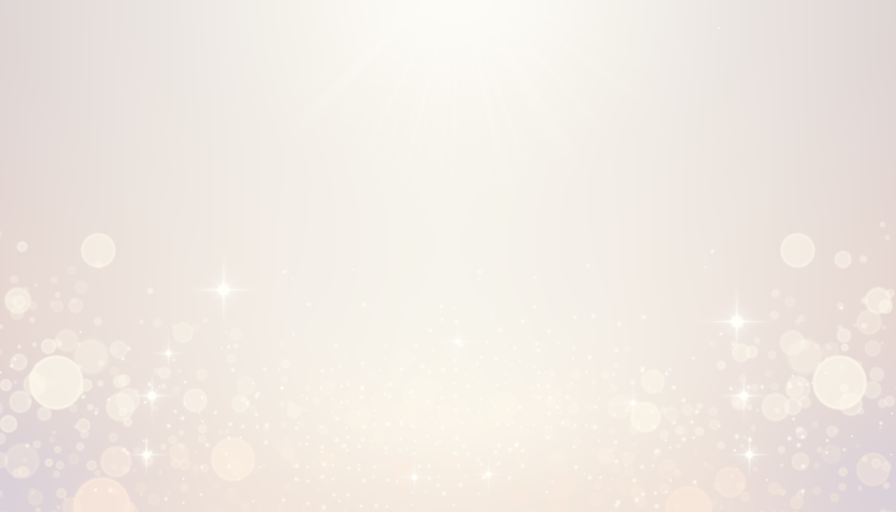
Reproduce this background procedurally as a Shadertoy shader.

```glsl
// Soft cream backdrop lit from above, with pale bokeh and sparkles along the bottom.
// Smooth gradients form the backdrop; jittered grids scatter discs and dust,
// and a few large discs and stars, mostly mirrored, frame the two sides.

vec3 hash3(vec2 p) {
    vec3 q = fract(p.xyx * vec3(0.1031, 0.1030, 0.0973));
    q += dot(q, q.yxz + 33.33);
    return fract((q.xxy + q.yzz) * q.zyx);
}

float noise1(float x) {
    float f = fract(x);
    return mix(hash3(vec2(floor(x), 7.0)).x, hash3(vec2(floor(x) + 1.0, 7.0)).x, f * f * (3.0 - 2.0 * f));
}

// Cream disc with a slightly brighter rim; lower discs turn peach
void disc(inout vec3 col, vec2 p, vec2 c, float r, float alpha, float blur) {
    float d = length(p - c) - r;
    float soft = max(blur, 1.0 / iResolution.y);
    float body = 1.0 - smoothstep(-soft, soft, d);
    float rim = exp(-pow((d + 0.003) / 0.003, 2.0));
    vec3 tint = mix(vec3(0.985, 0.915, 0.86), vec3(0.99, 0.97, 0.92), smoothstep(0.0, 0.22, c.y));
    col = mix(col, tint, body * alpha * (0.85 + 0.25 * rim));
}

// Long cross, short diagonals and a round core
float star(vec2 p, float size) {
    vec2 d = abs(p) / size;
    vec2 e = abs(vec2(p.x + p.y, p.x - p.y)) * 0.707 / size;
    float w = max(0.035, 0.8 / (iResolution.y * size));
    vec2 cross4 = pow(max(1.0 - d, 0.0), vec2(1.5)) * exp(-d.yx / w);
    vec2 diagonal = pow(max(1.0 - e * 1.8, 0.0), vec2(2.0)) * exp(-e.yx / w);
    float core = exp(-dot(d, d) * 90.0) + 0.22 * exp(-dot(d, d) * 9.0);
    return cross4.x + cross4.y + 0.6 * (diagonal.x + diagonal.y) + core;
}

vec3 backdrop(vec2 p) {
    float side = pow(min(abs(p.x) / 0.877, 1.0), 1.6);
    vec3 middle = mix(vec3(0.955, 0.91, 0.87), vec3(0.965, 0.955, 0.925), smoothstep(0.0, 0.4, p.y));
    vec3 edge = mix(vec3(0.91, 0.845, 0.82), vec3(0.875, 0.84, 0.835), smoothstep(0.3, 1.0, p.y));
    vec3 col = mix(middle, edge, side);
    // Lavender lower corners
    vec2 corner = (vec2(abs(p.x), p.y) - vec2(0.9, 0.04)) / vec2(0.25, 0.2);
    col = mix(col, vec3(0.84, 0.81, 0.86), 0.75 * exp(-dot(corner, corner)));
    // Overhead light and the warm pool of light below
    vec2 top = (p - vec2(0.02, 1.02)) / vec2(0.3, 0.22);
    col = mix(col, vec3(1.0, 0.995, 0.975), 0.75 * exp(-dot(top, top)));
    vec2 pool = (p - vec2(0.02, 0.19)) / vec2(0.34, 0.15);
    return mix(col, vec3(0.995, 0.98, 0.935), 0.6 * exp(-dot(pool, pool)));
}

// Thin fan of rays from the top centre
float rays(vec2 p) {
    vec2 q = vec2(p.x - 0.02, 1.06 - p.y);
    float angle = atan(q.x, q.y), r = length(q);
    float streaks = pow(noise1(angle * 34.0 + 40.0), 4.0) + 0.5 * pow(noise1(angle * 90.0 + 200.0), 5.0);
    return streaks * smoothstep(0.06, 0.2, r) * (1.0 - smoothstep(0.25, 0.5, r)) * (1.0 - smoothstep(0.9, 1.2, abs(angle)));
}

// Chance of finding a disc: low everywhere, reaching higher at the sides
float coverage(vec2 c) {
    float limit = 0.43 + 0.2 * smoothstep(0.4, 0.85, abs(c.x));
    return 1.0 - smoothstep(limit - 0.3, limit, c.y);
}

void mainImage(out vec4 fragColor, in vec2 fragCoord) {
    vec2 p = (fragCoord - vec2(0.5 * iResolution.x, 0.0)) / iResolution.y;
    vec2 m = vec2(abs(p.x), p.y);
    vec3 col = backdrop(p);
    col = mix(col, vec3(1.0, 0.99, 0.97), 0.3 * rays(p));

    // Scattered discs, from large and faint to small and clear
    for (int i = 0; i < 5; i++) {
        float layer = float(i);
        float cell = 0.15 * pow(0.72, layer);
        vec2 shift = vec2(0.37, 0.61) * layer;
        vec2 id = floor(p / cell + shift);
        vec3 h = hash3(id + 31.0 * layer + 60.0);
        vec2 c = (id + 0.5 + 0.46 * (h.xy - 0.5) - shift) * cell;
        float pick = fract(h.z * 17.3);
        if (pick < 0.65 * coverage(c))
            disc(col, p, c, cell * mix(0.07, 0.23, h.z), mix(0.2, 0.55, h.x), 0.004 * h.y);
    }

    // Large framing discs, mirrored left and right
    disc(col, m, vec2(0.697, 0.304), 0.034, 0.45, 0.008);
    disc(col, m, vec2(0.84, 0.413), 0.026, 0.6, 0.004);
    disc(col, m, vec2(0.64, 0.205), 0.028, 0.5, 0.003);
    disc(col, m, vec2(0.683, 0.511), 0.034, 0.62, 0.002);
    disc(col, m, vec2(0.765, 0.253), 0.053, 0.82, 0.003);
    // Uneven discs along the lower edge
    disc(col, p, vec2(-0.676, 0.012), 0.056, 0.8, 0.004);
    disc(col, p, vec2(0.47, 0.005), 0.046, 0.75, 0.004);
    disc(col, p, vec2(-0.42, 0.103), 0.043, 0.8, 0.003);
    disc(col, p, vec2(0.386, 0.185), 0.03, 0.75, 0.003);

    // Fine dust and small stars gathered around the lower centre
    float light = 0.0;
    for (int i = 0; i < 3; i++) {
        float cell = 0.026 + 0.012 * float(i);
        vec2 id = floor(p / cell);
        vec3 h = hash3(id + 90.0 + 47.0 * float(i));
        vec2 c = (id + 0.3 + 0.4 * h.xy) * cell;
        vec2 spread = (c - vec2(0.0, 0.17)) / vec2(0.5, 0.17);
        float r = mix(0.0015, 0.004, h.x);
        float lit = step(h.z, 0.6 * exp(-dot(spread, spread)));
        light += lit * 0.8 * exp(-dot(p - c, p - c) / (r * r));
    }
    vec2 starId = floor(p / 0.15);
    vec3 s = hash3(starId + 140.0);
    vec2 starAt = (starId + 0.4 + 0.2 * s.xy) * 0.15;
    if (starAt.y < 0.36 && abs(starAt.x) < 0.5 && s.z < 0.5) light += 0.7 * star(p - starAt, 0.045);

    // Main sparkles
    light += star(p - vec2(-0.438, 0.434), 0.085) + star(p - vec2(0.564, 0.372), 0.085);
    light += star(m - vec2(0.589, 0.112), 0.05) + star(m - vec2(0.578, 0.227), 0.06);
    light += 0.7 * star(p - vec2(-0.546, 0.31), 0.045) + 0.6 * star(p - vec2(0.02, 0.333), 0.055);
    col = mix(col, vec3(1.0, 0.995, 0.97), clamp(light, 0.0, 1.0));

    fragColor = vec4(col, 1.0);
}
```
